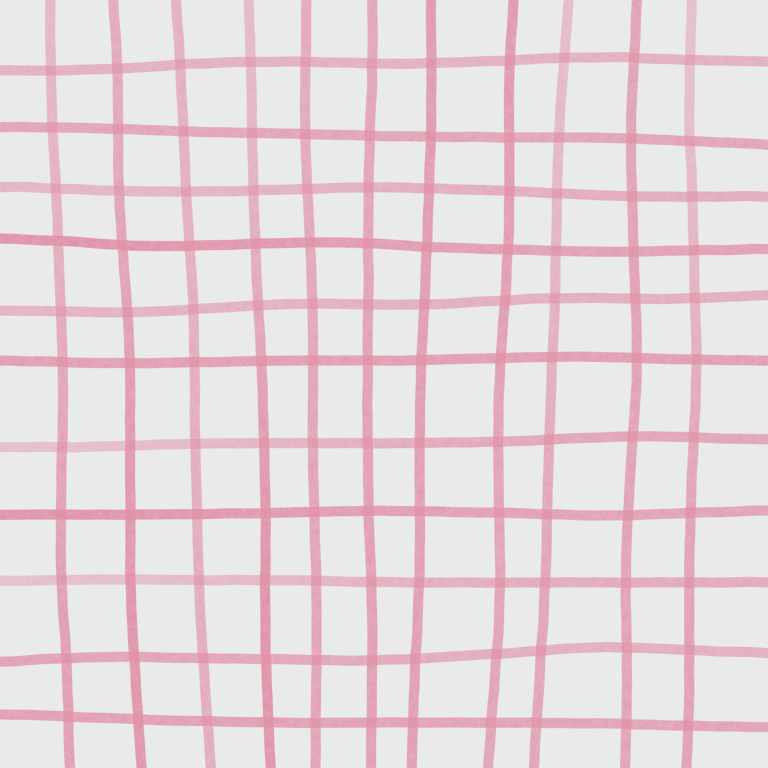
This pattern is drawn by a Shadertoy shader. Its source:

```glsl
// Hand-drawn grid of translucent pink strokes on pale grey paper.
// Each stroke is an evenly pitched line given its own shift, lean and opacity,
// bent by gradient noise; stacked translucency darkens the crossings.

const int   LINES      = 11;
const vec3  PAPER      = vec3(0.914, 0.922, 0.918);
const vec3  INK        = vec3(0.880, 0.570, 0.660);
const vec2  FIRST      = vec2(0.078, 0.083);    // first column, first row
const vec2  PITCH      = vec2(0.0820, 0.0853);  // column and row spacing
const float HALF_WIDTH = 0.0066;
const float BEND       = 0.016;   // slow wander of a stroke
const float BEND_FREQ  = 3.2;
const float TREMOR     = 0.0012;  // small shake of the hand
const float GRAIN      = 0.16;    // mottling of the ink
const float MILLI      = 0.001;   // shifts and leans are in canvas thousandths

// Per stroke: shift, lean, opacity at the start, opacity at the end.
const vec4 COLUMNS[LINES] = vec4[LINES](
    vec4(1, 21, .55, .80),   vec4(5, 35, .68, .90),   vec4(8, 47, .62, .66),
    vec4(16, 26, .52, .92),  vec4(0, 14, .68, .75),   vec4(-5, -3, .72, .80),
    vec4(-21, -26, .84, .80), vec4(3, -33, .85, .75), vec4(-18, -34, .50, .74),
    vec4(6, -17, .76, .76),  vec4(1, -9, .46, .78));
const vec4 ROWS[LINES] = vec4[LINES](
    vec4(0, -8, .62, .62),   vec4(8, 21, .74, .74),   vec4(-3, 17, .56, .66),
    vec4(-20, 10, .92, .78), vec4(-29, -20, .60, .64), vec4(-40, -3, .80, .80),
    vec4(-19, -9, .46, .74), vec4(-12, -3, .92, .76), vec4(-9, -3, .46, .68),
    vec4(4, -13, .78, .64),  vec4(4, 23, .80, .76));

// Pseudo-random gradient for a lattice cell
vec2 hashGradient(vec2 cell) {
    vec3 p = fract(cell.xyx * vec3(0.1031, 0.1030, 0.0973));
    p += dot(p, p.yzx + 33.33);
    return 2.0 * fract((p.xx + p.yz) * p.zy) - 1.0;
}

float gradientNoise(vec2 p) {
    vec2 cell = floor(p), f = fract(p);
    vec2 u = f * f * f * (f * (f * 6.0 - 15.0) + 10.0);
    float a = dot(hashGradient(cell), f);
    float b = dot(hashGradient(cell + vec2(1, 0)), f - vec2(1, 0));
    float c = dot(hashGradient(cell + vec2(0, 1)), f - vec2(0, 1));
    float d = dot(hashGradient(cell + vec2(1, 1)), f - vec2(1, 1));
    return mix(mix(a, b, u.x), mix(c, d, u.x), u.y);
}

// Ink opacity of one stroke; p.x runs across it and p.y along it.
float strokeOpacity(vec2 p, float center, vec4 style, float seed, float pixel) {
    center += MILLI * (style.x + style.y * (p.y - 0.5));
    center += BEND * gradientNoise(vec2(p.y * BEND_FREQ, seed));
    center += TREMOR * gradientNoise(vec2(p.y * 25.0, seed + 40.0));
    float edge = abs(p.x - center) - HALF_WIDTH;
    float coverage = 1.0 - smoothstep(-pixel, pixel, edge);
    return coverage * mix(style.z, style.w, smoothstep(0.0, 0.8, p.y));
}

void mainImage(out vec4 fragColor, in vec2 fragCoord) {
    vec2 uv = fragCoord / iResolution.xy;
    vec2 p = vec2(uv.x, 1.0 - uv.y);  // measured from the top left
    vec2 pixel = 0.8 / iResolution.xy;

    // Ink mottling, fine and coarse
    float grain = 1.0 + GRAIN * (gradientNoise(p * 240.0)
                               + gradientNoise(p * 90.0 + 17.0));

    // Paper left showing through all strokes
    float bare = 1.0;
    for (int i = 0; i < LINES; i++) {
        float k = float(i);
        vec2 center = FIRST + PITCH * k;
        float seed = 0.63 * k + 0.4;
        float column = strokeOpacity(p, center.x, COLUMNS[i], seed, pixel.x);
        float row = strokeOpacity(p.yx, center.y, ROWS[i], seed + 80.0, pixel.y);
        bare *= (1.0 - min(column * grain, 1.0)) * (1.0 - min(row * grain, 1.0));
    }

    fragColor = vec4(mix(INK, PAPER, bare), 1.0);
}
```
